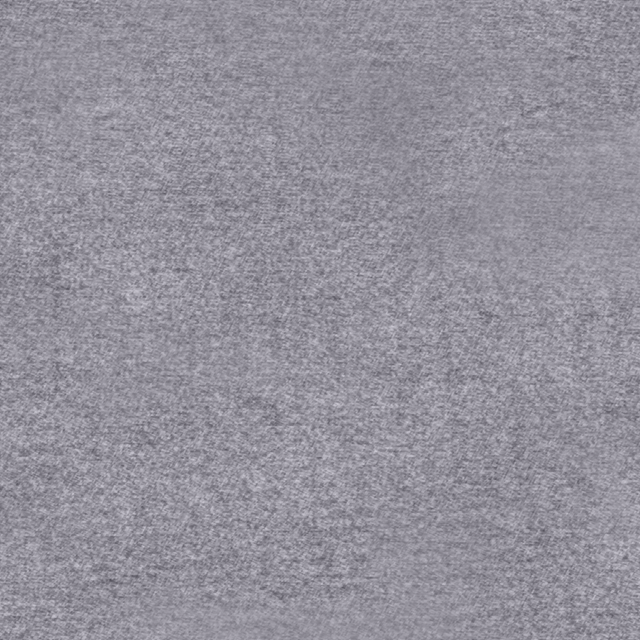
Give the GLSL for this texture, as a three.js fragment shader.

```glsl
varying vec2 vUv;

#define CLOTH_COLOR vec3(0.585, 0.575, 0.615)
#define GRAIN_CELLS vec2(250.0, 390.0)
#define WEFT_CELLS vec2(80.0, 330.0)
#define WARP_CELLS vec2(300.0, 70.0)
#define THREADS 171.0
#define GRAIN_AMOUNT 0.21
#define WEFT_AMOUNT 0.095
#define WARP_AMOUNT 0.045
#define TWILL_AMOUNT 0.014
#define SLUB_AMOUNT 0.06
#define CLOUD_AMOUNT 0.075
#define TAU 6.2831853

float hash(vec2 p) {
  return fract(sin(dot(p, vec2(127.1, 311.7))) * 43758.5453);
}

// Smooth value noise, centred on zero
float noise(vec2 p) {
  vec2 cell = floor(p);
  vec2 f = fract(p);
  f = f * f * (3.0 - 2.0 * f);
  float low = mix(hash(cell), hash(cell + vec2(1.0, 0.0)), f.x);
  float high = mix(hash(cell + vec2(0.0, 1.0)), hash(cell + 1.0), f.x);
  return mix(low, high, f.y) - 0.5;
}

float fbm(vec2 p) {
  float sum = 0.0;
  float weight = 0.5;
  for (int i = 0; i < 4; i++) {
    sum += weight * noise(p);
    p = mat2(1.6, 0.5, -0.5, 2.1) * p + 17.3;
    weight *= 0.5;
  }
  return sum;
}

// Short fibres leaning to both sides of the weave
float fibreGrain(vec2 uv) {
  float falling = noise((uv + vec2(uv.y * 0.6, 0.0)) * GRAIN_CELLS);
  float rising = noise((uv - vec2(uv.y * 0.5, 0.0)) * GRAIN_CELLS.yx + 41.0);
  return 0.7 * (falling + rising);
}

// Fine diagonal rib with a wandering phase
float twill(vec2 uv) {
  float wander = 1.5 * noise(uv * 37.0);
  return sin(TAU * (THREADS * (uv.x * 0.7 + uv.y) + wander));
}

void main() {
  // Worn patches flatten the weave, thick ones sharpen it
  float wear = fbm(vUv * vec2(3.2, 4.5) + 5.0);
  float relief = mix(0.65, 1.18, smoothstep(-0.22, 0.12, wear));

  float grain = GRAIN_AMOUNT * fibreGrain(vUv);
  float weft = WEFT_AMOUNT * noise(vUv * WEFT_CELLS + 9.0);
  float warp = WARP_AMOUNT * noise(vUv * WARP_CELLS + 23.0);
  float rib = TWILL_AMOUNT * twill(vUv);

  // Dark horizontal slubs, gathered in loose bands
  float gather = smoothstep(-0.15, 0.3, noise(vUv * vec2(11.0, 24.0) + 3.0));
  float slub = smoothstep(0.08, 0.42, noise(vUv * vec2(46.0, 235.0) + 61.0));

  // Soft clouds and long drawn streaks
  float clouds = CLOUD_AMOUNT * fbm(vUv * vec2(5.0, 9.0) + 31.0);
  float streaks = 0.035 * noise(vUv * vec2(14.0, 120.0) + 77.0);

  float shade = relief * (grain + weft + warp + rib - SLUB_AMOUNT * slub * gather);
  shade += clouds + streaks;
  gl_FragColor = vec4(CLOTH_COLOR + shade, 1.0);
}
```
